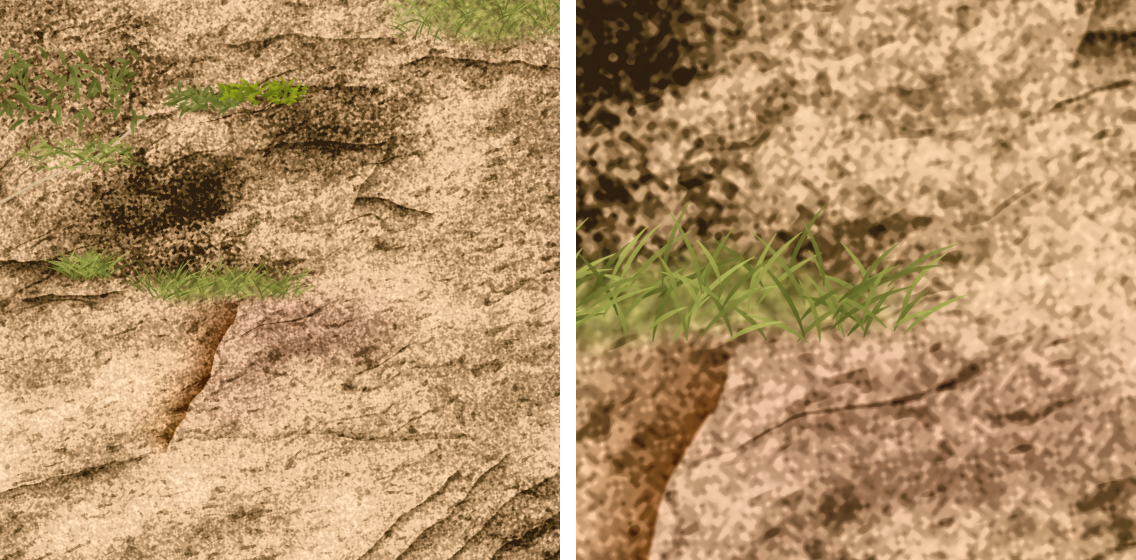
Left: the whole. Right: its middle third, enlarged.
A WebGL 2 fragment shader for this texture:

```glsl
#version 300 es
precision highp float;
uniform vec2 u_resolution;
out vec4 fragColor;

float hash(vec2 p) {
  vec3 q = fract(vec3(p.xyx) * .1031);
  q += dot(q, q.yzx + 33.33);
  return fract((q.x + q.y) * q.z);
}

float noise(vec2 p) {
  vec2 c = floor(p), f = fract(p);
  f = f * f * (3. - 2. * f);
  float low = mix(hash(c), hash(c + vec2(1, 0)), f.x);
  float high = mix(hash(c + vec2(0, 1)), hash(c + 1.), f.x);
  return mix(low, high, f.y);
}

float fbm(vec2 p) {
  float sum = 0., amplitude = .5;
  for (int i = 0; i < 5; i++) {
    sum += amplitude * noise(p);
    p = mat2(1.6, 1.2, -1.2, 1.6) * p + 7.3;
    amplitude *= .5;
  }
  return sum;
}

float stain(vec2 p, vec2 centre, vec2 radius) {
  return 1. - smoothstep(.3, 1.2, length((p - centre) / radius));
}

// Shadow that starts sharply at the line a-b and fades to its right side
float ledge(vec2 p, vec2 a, vec2 b, float depth) {
  float len = distance(a, b);
  vec2 dir = (b - a) / len, d = p - a;
  float along = dot(d, dir) / len, below = dot(d, vec2(dir.y, -dir.x));
  float ends = smoothstep(-.05, .1, along) * (1. - smoothstep(.88, 1.05, along));
  return ends * smoothstep(-.002, .002, below) * exp(-max(below, 0.) / depth);
}

float twig(vec2 p, vec2 a, vec2 b, float pixel) {
  vec2 d = p - a, ab = b - a;
  float t = clamp(dot(d, ab) / dot(ab, ab), 0., 1.);
  return 1. - smoothstep(-pixel, pixel, length(d - ab * t) - .0025);
}

// Scattered tapered blades; blade holds length, half width and angle spread
vec3 tuft(vec3 c, vec2 p, vec2 centre, vec2 extent, vec3 blade, vec3 light, float pixel) {
  vec2 outside = abs(p - centre) - extent - blade.x * 1.3;
  if (max(outside.x, outside.y) > 0.) return c;
  for (float i = 0.; i < 110.; i++) {
    vec2 key = vec2(i, centre.x * 97.);
    vec2 root = centre + extent * (2. * vec2(hash(key), hash(key + 17.)) - 1.);
    float angle = blade.z * (2. * hash(key + 31.) - 1.);
    float len = blade.x * mix(.5, 1.2, hash(key + 47.));
    vec2 dir = vec2(sin(angle), cos(angle)), d = p - root;
    float t = clamp(dot(d, dir) / len, 0., 1.);
    vec2 spine = len * (dir * t + vec2(dir.y, -dir.x) * .3 * t * t * sign(angle));
    float width = blade.y * mix(.2, 1., 4. * t * (1. - t));
    float cover = 1. - smoothstep(-pixel, pixel, length(d - spine) - width);
    float lit = .7 * hash(key + 61.) + .3 * t;
    c = mix(c, mix(vec3(.28, .31, .08), light, lit), .9 * cover);
  }
  return c;
}

vec3 rockColor(float tone) {
  vec3 c = mix(vec3(.18, .12, .06), vec3(.38, .28, .13), smoothstep(-.4, .05, tone));
  c = mix(c, vec3(.59, .45, .29), smoothstep(.05, .38, tone));
  c = mix(c, vec3(.77, .62, .45), smoothstep(.38, .68, tone));
  c = mix(c, vec3(.92, .77, .61), smoothstep(.68, .95, tone));
  return mix(c, vec3(1, .88, .74), smoothstep(.95, 1.5, tone));
}

void main() {
  vec2 p = gl_FragCoord.xy / u_resolution;
  float pixel = 1. / min(u_resolution.x, u_resolution.y);
  vec2 w = p + .05 * (vec2(fbm(p * 9.), fbm(p * 9. + 40.)) - .48);
  vec2 bedding = mat2(.94, -.34, .34, .94) * w;
  vec2 fine = mat2(.8, .6, -.6, .8) * p;
  float upper = smoothstep(.42, .56, w.y);

  // Broad relief, layered streaks, pits and fine grain
  float relief = fbm(bedding * vec2(5, 10));
  float slope = relief - fbm(bedding * vec2(5, 10) + vec2(-.1, .2));
  float grain = .55 * (noise(fine * 290.) - .5) + .3 * (noise(fine * 150.) - .5);
  float tone = mix(.91, .77, upper) + .9 * (relief - .48) + .7 * slope + grain;
  tone += .4 * (fbm(bedding * vec2(22, 60)) - .48);
  tone -= .4 * smoothstep(.7, .9, noise(bedding * vec2(60, 130)));

  // Lichen stains with speckles, and russet rock
  float lichen = stain(w, vec2(.29, .62), vec2(.2, .15));
  lichen = max(lichen, stain(w, vec2(.33, .53), vec2(.23, .055)));
  lichen = max(lichen, .6 * stain(w, vec2(.6, .79), vec2(.2, .12)));
  lichen = max(lichen, .7 * stain(w, vec2(.12, .88), vec2(.28, .16)));
  lichen = max(lichen, .7 * stain(w, vec2(.95, .08), vec2(.2, .13)));
  float speck = smoothstep(.4, .66, .5 * noise(fine * 210.) + .5 * fbm(w * 28.));
  tone -= lichen * (.36 + .5 * speck) + .2 * upper * speck;
  float russet = stain(w, vec2(.53, .41), vec2(.2, .09));
  russet = max(russet, .7 * stain(w, vec2(.43, .33), vec2(.13, .11)));
  tone -= .42 * russet + .14 * stain(w, vec2(.75, .32), vec2(.35, .13));

  // Slab edges and cracks
  float face = ledge(w, vec2(.43, .45), vec2(.3, .19), .035);
  float shadow = .9 * face + .65 * ledge(w, vec2(-.1, .09), vec2(.29, .2), .028);
  shadow += ledge(w, vec2(-.1, .56), vec2(.2, .52), .02);
  shadow += ledge(w, vec2(.04, .46), vec2(.23, .485), .014);
  shadow += ledge(w, vec2(.63, .64), vec2(.79, .63), .012);
  shadow += .6 * ledge(w, vec2(.62, .62), vec2(.7, .76), .012);
  shadow += .45 * ledge(w, vec2(.88, .22), vec2(.27, .215), .014);
  for (float k = 0.; k < 5.; k++) {
    float r = hash(vec2(k, 5));
    vec2 low = vec2(.6 + .08 * k, -.04 + .02 * r);
    shadow += .85 * ledge(w, low, low + vec2(.24, .2 + .07 * r), .014);
    vec2 high = vec2(.75 * hash(vec2(k, 9)) - .05, .74 + .048 * k);
    shadow += .65 * ledge(w, high, high + vec2(.34, .07 * r), .014);
  }
  float vein = abs(noise(bedding * vec2(9, 24) + 3.) - .5);
  float crack = (1. - smoothstep(0., .06, vein)) * smoothstep(.46, .66, fbm(w * 6. + 20.));
  vec3 c = rockColor(tone - shadow - .5 * crack);
  c += vec3(0, -.025, .01) * russet + vec3(.1, .02, -.04) * face;

  // Pale fallen branch
  vec2 bent = p + .02 * (noise(p * 14.) - .5), fork = vec2(.19, .73);
  float branch = max(twig(bent, vec2(0, .64), fork, pixel), twig(bent, fork, vec2(.27, .8), pixel));
  c = mix(c, vec3(.84, .73, .58), branch);

  // Turf, leafy sprays, bush and grass
  vec3 fresh = vec3(.76, .77, .38), leaf = fresh * .75;
  float turf = stain(w, vec2(.86, .98), vec2(.19, .07));
  turf = max(turf, stain(w, vec2(.4, .49), vec2(.16, .03)));
  c = mix(c, mix(vec3(.3, .31, .08), fresh, noise(fine * 140.)), .7 * turf);
  c = tuft(c, p, vec2(.1, .84), vec2(.15, .055), vec3(.03, .004, 3.1), leaf, pixel);
  c = tuft(c, p, vec2(.14, .72), vec2(.1, .02), vec3(.026, .002, 2), fresh, pixel);
  c = tuft(c, p, vec2(.37, .82), vec2(.06, .014), vec3(.024, .003, 2.2), leaf, pixel);
  c = tuft(c, p, vec2(.47, .83), vec2(.07, .014), vec3(.018, .003, 1.6), vec3(.66, .72, .1), pixel);
  c = tuft(c, p, vec2(.39, .48), vec2(.14, .018), vec3(.045, .0015, 1), fresh, pixel);
  c = tuft(c, p, vec2(.16, .51), vec2(.04, .012), vec3(.045, .0015, 1), fresh, pixel);
  c = tuft(c, p, vec2(.86, .96), vec2(.15, .035), vec3(.04, .0015, 1), fresh, pixel);
  fragColor = vec4(c * (1. + .1 * grain), 1);
}
```
